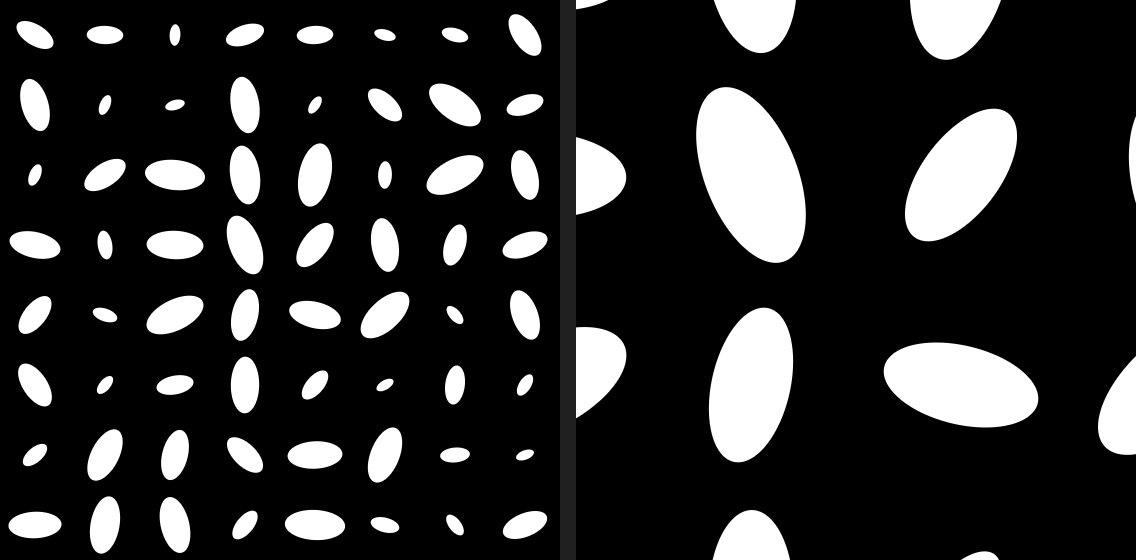
Left: the whole. Right: its middle third, enlarged.
A WebGL 1 fragment shader for this pattern:

```glsl
precision highp float;
// White two-to-one ellipses on black, one centred in each cell of an 8 by 8 grid.
// A sine hash of the cell index gives each ellipse its own size and angle;
// every ellipse stays inside its cell, so the tile wraps without a seam.

uniform vec2 u_resolution;

const float PI = 3.14159265;
const float GRID = 8.0;          // cells across and down
const float ASPECT = 0.5;        // minor radius over major radius
const float MIN_RADIUS = 0.13;   // major radius range, in cells
const float MAX_RADIUS = 0.46;
const vec3 BACKGROUND = vec3(0.0);
const vec3 INK = vec3(1.0);

float hash(vec2 cell, float seed) {
  return fract(sin(dot(cell, vec2(127.1, 311.7)) + seed * 74.7) * 43758.5453);
}

vec2 rotate(vec2 p, float angle) {
  float c = cos(angle);
  float s = sin(angle);
  return vec2(c * p.x + s * p.y, c * p.y - s * p.x);
}

// Approximate signed distance to an ellipse, accurate near its edge
float ellipseDistance(vec2 p, vec2 radii) {
  float level = length(p / radii);
  float slope = length(p / (radii * radii));
  return level * (level - 1.0) / max(slope, 1e-4);
}

// Coverage of a shape, blended over one pixel
float coverage(float dist, float pixel) {
  return clamp(0.5 - dist / pixel, 0.0, 1.0);
}

void main() {
  vec2 grid = gl_FragCoord.xy / u_resolution * GRID;
  vec2 cell = mod(floor(grid), GRID);
  vec2 local = fract(grid) - 0.5;
  float pixel = GRID / min(u_resolution.x, u_resolution.y);

  // Size and orientation of this cell's ellipse
  float radius = mix(MIN_RADIUS, MAX_RADIUS, hash(cell, 1.0));
  float angle = PI * hash(cell, 2.0);

  float dist = ellipseDistance(rotate(local, angle), radius * vec2(1.0, ASPECT));
  gl_FragColor = vec4(mix(BACKGROUND, INK, coverage(dist, pixel)), 1.0);
}
```
